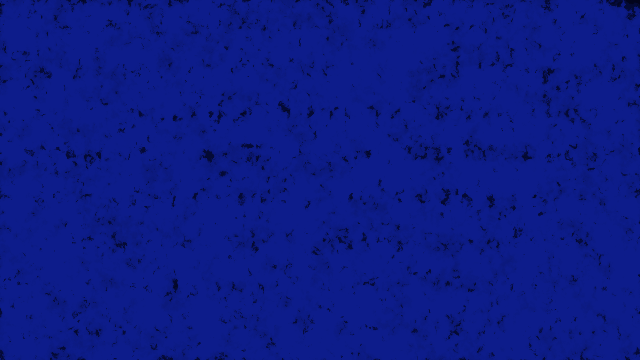
A WebGL 2 fragment shader for this pattern:

```glsl
#version 300 es
precision highp float;
// Worn blue cloth: staggered rows of small wedge-shaped smudges on a flat blue.
// Smudges, halos and borders add to one wear density; fractal grain thresholded
// by that density breaks it into ragged flecks and fine cracks.

uniform vec2 u_resolution;
out vec4 fragColor;

// Lengths are in canvas heights.
const vec3 BLUE = vec3(0.050, 0.110, 0.545);
const vec3 INK = vec3(0.006, 0.012, 0.090);
const vec2 PITCH = vec2(0.0625, 0.121);     // repeat spacing
const float ROW_BASE = 0.014;               // lower edge of row zero
const float EVEN_PHASE = 0.39;              // smudge place within a column
const float ODD_PHASE = 0.76;
const vec2 SMUDGE_SIZE = vec2(0.0085, 0.018);
const float SMUDGE_WEAR = 0.34;
const float HALO_WEAR = 0.085;
const float BAND_WEAR = 0.035;
const float EDGE_WEAR = 0.22;
const float FLECK_LEVEL = 0.69;             // higher leaves fewer flecks
const float FLECK_SOFTNESS = 0.17;
const float FLECK_INK = 0.70;
const float CRACK_INK = 0.50;
const float CLOUD_INK = 0.13;

float hash(vec2 p) {
    vec3 h = fract(p.xyx * 0.1031);
    h += dot(h, h.yzx + 33.33);
    return fract((h.x + h.y) * h.z);
}

float noise(vec2 p) {
    vec2 cell = floor(p), f = fract(p);
    f = f * f * (3.0 - 2.0 * f);
    float low = mix(hash(cell), hash(cell + vec2(1, 0)), f.x);
    float high = mix(hash(cell + vec2(0, 1)), hash(cell + vec2(1, 1)), f.x);
    return mix(low, high, f.y);
}

float fbm(vec2 p) {
    float sum = 0.0, weight = 0.5;
    for (int i = 0; i < 4; i++) {
        sum += weight * noise(p);
        p = mat2(1.6, 1.2, -1.2, 1.6) * p + 17.3;
        weight *= 0.55;
    }
    return sum / 1.01;
}

// Wedge that is wide at the top and narrows downward.
float wedge(vec2 q) {
    float t = q.y / SMUDGE_SIZE.y;
    float halfWidth = SMUDGE_SIZE.x * mix(0.4, 1.0, smoothstep(-1.0, 0.7, t));
    return exp(-pow(q.x / halfWidth, 2.0) - pow(abs(t), 3.0));
}

// Wear added by the repeating rows.
float rowWear(vec2 p, float width) {
    float y = (p.y - ROW_BASE) / PITCH.y;
    float row = floor(y);
    float odd = mod(row, 2.0);
    float x = p.x / PITCH.x + 0.5 - mix(EVEN_PHASE, ODD_PHASE, odd);
    vec2 id = vec2(floor(x), row);
    vec2 q = (fract(vec2(x, y)) - 0.5) * PITCH;
    q += (vec2(hash(id + 3.1), hash(id + 8.7)) - 0.5) * vec2(0.006, 0.010);

    // Neighbours share strength; rows near the middle are the most worn.
    float centre = exp(-pow((p.y - 0.56) / 0.25, 2.0));
    float side = smoothstep(0.03, 0.25, p.x) * smoothstep(0.03, 0.25, width - p.x);
    float group = smoothstep(0.25, 0.75, noise(vec2(id.x * 0.3, row * 5.7)));
    float strength = mix(0.25, 1.0, centre * mix(0.75, 1.0, odd)) * side
                   * mix(0.25, 1.0, group) * mix(0.4, 1.1, hash(id + 41.0));

    vec2 h = (q - vec2(-0.004, 0.014)) / vec2(0.025, 0.020);
    float halo = exp(-dot(h, h)) * mix(0.45, 1.0, hash(id + 67.0));
    float band = exp(-pow((q.y - 0.012) / 0.022, 2.0));
    return SMUDGE_WEAR * strength * wedge(q)
         + side * mix(0.5, 1.0, centre) * (HALO_WEAR * halo + BAND_WEAR * band);
}

// Ragged border, heaviest along the top and in the upper right corner.
float borderWear(vec2 p, float width) {
    float top = exp(-(1.0 - p.y) / 0.018);
    float rest = exp(-min(p.y, min(p.x, width - p.x)) / 0.008);
    float corner = exp(-length((p - vec2(width - 0.008, 1.0)) / vec2(0.040, 0.022)));
    return EDGE_WEAR * (0.75 * top + 0.45 * rest + 2.6 * corner);
}

void main() {
    float width = u_resolution.x / u_resolution.y;
    vec2 p = gl_FragCoord.xy / u_resolution.y;

    // Ragged displacement of every outline
    vec2 warp = vec2(fbm(p * 55.0), fbm(p * 55.0 + 31.0)) - 0.5;
    vec2 ragged = p + warp * 0.022;
    float patches = fbm(p * 19.0 + 5.0);
    float wear = rowWear(ragged, width) + borderWear(ragged, width)
               + 0.22 * (patches - 0.5);

    // Speckled flecks
    float grain = fbm(ragged * vec2(78.0, 66.0) + 11.0);
    float fleck = smoothstep(FLECK_LEVEL, FLECK_LEVEL + FLECK_SOFTNESS, grain + wear);

    // Thin cracks, only where the cloth is worn
    float ridge = abs(noise(ragged * vec2(58.0, 44.0) + 70.0) - 0.5);
    float crack = (1.0 - smoothstep(0.015, 0.085, ridge))
                * smoothstep(0.03, 0.16, wear) * smoothstep(0.42, 0.66, grain);

    // Faint clouding under the flecks
    float cloud = smoothstep(0.46, 0.78, 0.5 * (grain + patches) + wear);

    float ink = 1.0 - (1.0 - FLECK_INK * fleck) * (1.0 - CRACK_INK * crack)
                    * (1.0 - CLOUD_INK * cloud);
    ink = max(ink, smoothstep(0.24, 0.48, wear) * 0.95);
    fragColor = vec4(mix(BLUE, INK, ink), 1.0);
}
```
